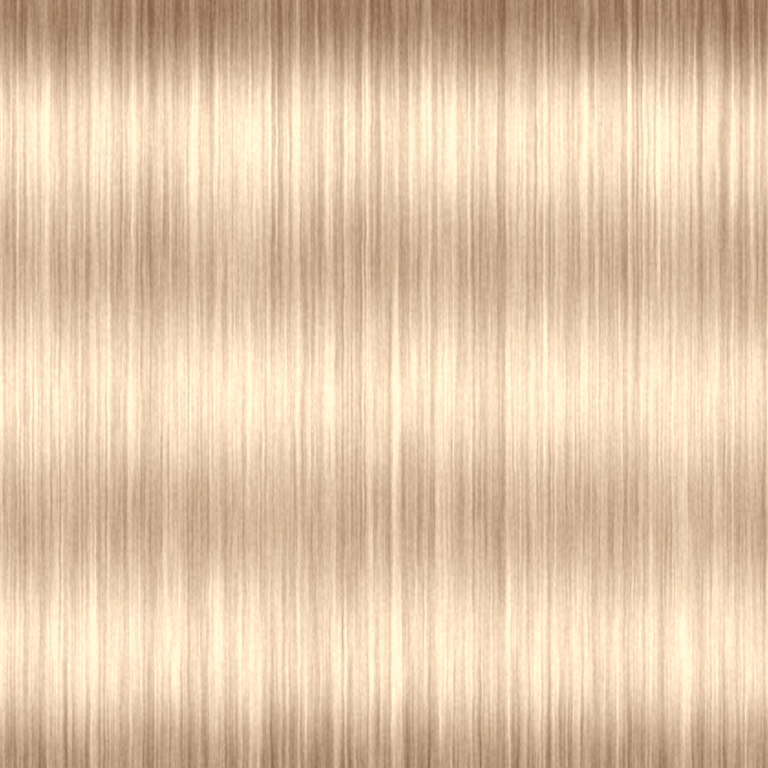
Give the GLSL for this texture, as a Shadertoy shader.

```glsl
// Straight blond hair: fine vertical strands crossed by three soft bands of shine.
// Stretched value noise in several widths forms the strands, a cosine forms the
// bands, and the summed tone is turned into colour by one linear ramp.

const float TAU = 6.2831853;
const float BAND_COUNT = 3.0;
const float BAND_CENTRE = 0.157;   // height of the lowest highlight
const vec3 SHADOW_COLOR = vec3(0.66, 0.53, 0.415);
const vec3 SHINE_RANGE = vec3(0.40, 0.43, 0.42);

// Integer hash of a lattice cell, from 0 to 1.
float hash(ivec2 cell, int seed) {
    uint h = uint(cell.x) * 1597u + uint(cell.y) * 51749u + uint(seed) * 7919u;
    h = (h ^ (h >> 15)) * 73477u;
    h = (h ^ (h >> 13)) * 91183u;
    h ^= h >> 16;
    return float(h & 65535u) / 65535.0;
}

// Value noise from -0.5 to 0.5 with its own cell count on each axis; wraps across x.
float stretchedNoise(vec2 uv, vec2 cells, int seed) {
    vec2 p = uv * cells;
    vec2 f = smoothstep(0.0, 1.0, fract(p));
    ivec2 a = ivec2(floor(p));
    int columns = int(cells.x);
    int left = (a.x + columns) % columns;
    int right = (left + 1) % columns;
    float low = mix(hash(ivec2(left, a.y), seed), hash(ivec2(right, a.y), seed), f.x);
    float high = mix(hash(ivec2(left, a.y + 1), seed), hash(ivec2(right, a.y + 1), seed), f.x);
    return mix(low, high, f.y) - 0.5;
}

// Fades out noise whose columns are too narrow for the pixel grid.
float strandLayer(vec2 uv, vec2 cells, int seed, float pixelWidth) {
    float visible = 1.0 - smoothstep(0.9, 1.6, cells.x * pixelWidth);
    return visible * stretchedNoise(uv, cells, seed);
}

// Locks, long strands and single hairs, from wide to narrow.
float strands(vec2 uv, float pixelWidth) {
    float tone = 0.06 * strandLayer(uv, vec2(41.0, 0.9), 1, pixelWidth);
    tone += 0.17 * strandLayer(uv, vec2(113.0, 0.9), 2, pixelWidth);
    tone += 0.30 * strandLayer(uv, vec2(211.0, 1.3), 3, pixelWidth);
    tone += 0.32 * strandLayer(uv, vec2(347.0, 2.5), 4, pixelWidth);
    tone += 0.24 * strandLayer(uv, vec2(419.0, 17.0), 10, pixelWidth);
    return tone;
}

// Bands of shine, falling into shadow at both ends, deepest at the top.
float shine(float y) {
    float tone = 0.63 + 0.235 * cos(TAU * BAND_COUNT * (y - BAND_CENTRE));
    tone -= 0.42 * smoothstep(0.84, 0.99, y);
    tone -= 0.24 * (1.0 - smoothstep(0.0, 0.11, y));
    return tone;
}

void mainImage(out vec4 fragColor, in vec2 fragCoord) {
    vec2 uv = fragCoord / iResolution.xy;
    float pixelWidth = 1.0 / iResolution.x;

    // Slight sideways quiver of the hair.
    vec2 hairUv = uv;
    hairUv.x += 0.0014 * stretchedNoise(uv, vec2(80.0, 40.0), 5);

    // Each lock carries the band at a slightly different height.
    float ragged = 0.024 * stretchedNoise(hairUv, vec2(120.0, 1.5), 6)
                 + 0.010 * stretchedNoise(uv, vec2(11.0, 3.0), 7);

    float tone = shine(uv.y + ragged) + strands(hairUv, pixelWidth);
    tone += 0.05 * stretchedNoise(uv, vec2(17.0, 6.0), 8);      // broad patches
    tone += 0.15 * strandLayer(uv, vec2(420.0, 230.0), 9, pixelWidth);  // fine grain

    vec3 color = SHADOW_COLOR + SHINE_RANGE * clamp(tone, -0.3, 1.05);
    fragColor = vec4(clamp(color, 0.0, 1.0), 1.0);
}
```
